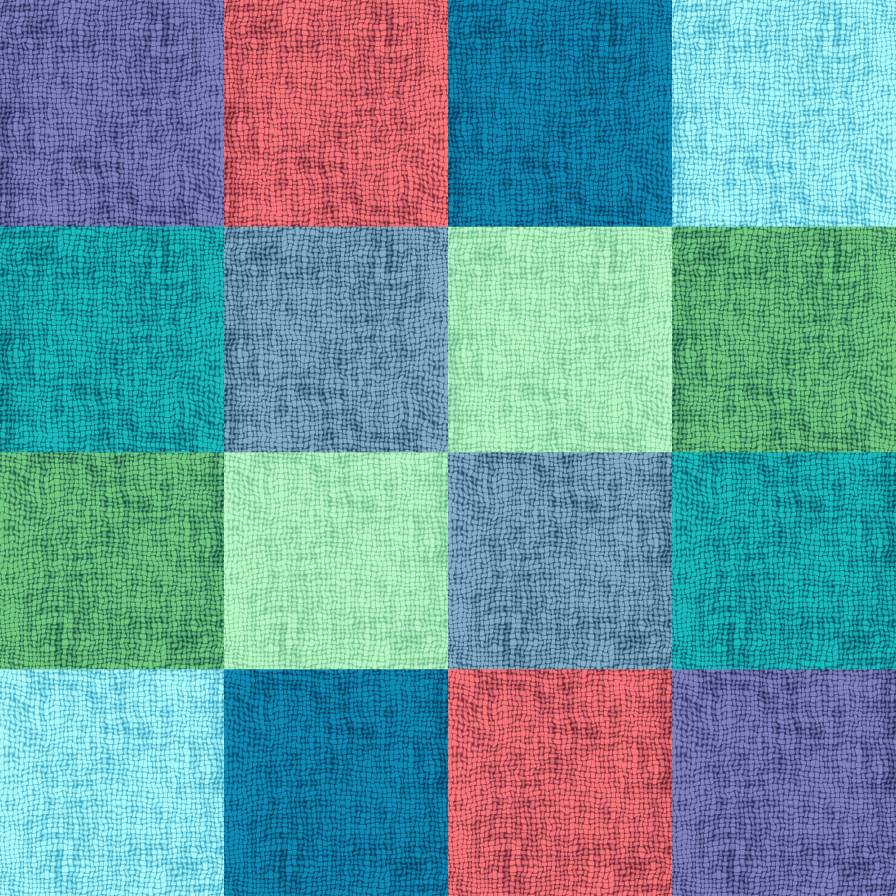
A WebGL 1 fragment shader for this pattern:

```glsl
precision highp float;
uniform vec2 u_resolution;

#define TILES 4.0
#define MIDDLE 0.495
#define UPPER_SEAM 0.747
#define THREADS vec2(46.0, 43.0)
#define STRAND_WIDTH 0.31
#define WOBBLE 0.7
#define STREAKS 0.34
#define EDGE_FADE 0.16
#define SAMPLES 3

float hash(vec2 p) {
  vec3 q = fract(p.xyx * vec3(0.1031, 0.1030, 0.0973));
  q += dot(q, q.yzx + 33.33);
  return fract((q.x + q.y) * q.z);
}

float noise(vec2 p) {
  vec2 i = floor(p), f = fract(p);
  f = f * f * (3.0 - 2.0 * f);
  float low = mix(hash(i), hash(i + vec2(1.0, 0.0)), f.x);
  float high = mix(hash(i + vec2(0.0, 1.0)), hash(i + 1.0), f.x);
  return mix(low, high, f.y);
}

// Dye from gap shadow (shade 0) to lit thread (shade 1)
vec3 dye(float column, float row, float shade) {
  if (row < 0.5) {
    if (column < 0.5) return mix(vec3(0.11, 0.14, 0.31), vec3(0.51, 0.52, 0.76), shade);
    if (column < 1.5) return mix(vec3(0.38, 0.12, 0.18), vec3(0.99, 0.47, 0.49), shade);
    if (column < 2.5) return mix(vec3(0.00, 0.20, 0.34), vec3(0.06, 0.56, 0.72), shade);
    return mix(vec3(0.17, 0.62, 0.75), vec3(0.68, 0.98, 0.98), shade);
  }
  if (column < 0.5) return mix(vec3(0.00, 0.27, 0.35), vec3(0.10, 0.75, 0.75), shade);
  if (column < 1.5) return mix(vec3(0.08, 0.24, 0.35), vec3(0.53, 0.69, 0.79), shade);
  if (column < 2.5) return mix(vec3(0.39, 0.71, 0.53), vec3(0.73, 0.97, 0.78), shade);
  return mix(vec3(0.06, 0.30, 0.25), vec3(0.45, 0.80, 0.51), shade);
}

// Rounded strand: x = offset from its axis, width = half width
float strand(float x, float width) {
  return 1.0 - smoothstep(width - 0.12, width + 0.16, abs(x));
}

// Plain weave with uneven threads; p spans 0 to 1 over a tile
float weave(vec2 p) {
  vec2 q = p * THREADS;
  vec2 drift = vec2(noise(p * vec2(5.0, 7.0)), noise(p * vec2(6.0, 4.0) + 19.0)) - 0.5;
  vec2 jitter = vec2(noise(q * 0.6 + 41.0), noise(q * 0.6 + 73.0)) - 0.5;
  q += WOBBLE * (2.0 * drift + jitter);
  q.y += 1.5 * smoothstep(0.75, 1.0, p.x) * sin(p.y * 5.0);

  vec2 cell = floor(q);
  vec2 f = fract(q) - 0.5;
  float parity = mod(cell.x + cell.y, 2.0);

  // Slubs and worn patches change the thickness along each thread
  vec2 slub = vec2(noise(vec2(cell.x * 7.3, q.y * 0.23)),
                   noise(vec2(q.x * 0.23, cell.y * 9.1 + 57.0))) - 0.5;
  vec2 width = STRAND_WIDTH + 0.22 * slub + 0.1 * (hash(cell) - 0.5);
  float warpLift = mix(0.6, 1.0, parity);
  float weftLift = mix(1.0, 0.52, parity);
  float warp = strand(f.x, width.x) * warpLift * (1.0 - 0.25 * abs(f.y));
  float weft = strand(f.y, width.y) * weftLift * (1.0 - 0.25 * abs(f.x));
  float shade = max(warp, weft);

  // Long streaks, soft creases and the pale outer edge
  shade *= 1.0 + STREAKS * (slub.x + 0.7 * slub.y);
  shade += 0.14 * (noise(p * vec2(5.0, 3.0) + 8.0) - 0.5);
  shade += EDGE_FADE * smoothstep(0.7, 1.0, p.x + 0.12 * (noise(p * 6.0) - 0.5));
  return clamp(shade, 0.0, 1.0);
}

vec3 patchwork(vec2 p) {
  // The lower half is the upper half turned by 180 degrees
  if (p.y < MIDDLE) p = 1.0 - p;
  float row = 1.0 - step(UPPER_SEAM, p.y);
  float column = clamp(floor(p.x * TILES), 0.0, TILES - 1.0);
  float top = mix(1.0, UPPER_SEAM, row);
  vec2 local = vec2(p.x * TILES - column, (top - p.y) * TILES);
  return dye(column, row, weave(local));
}

void main() {
  // Average a grid of samples inside each pixel
  vec3 sum = vec3(0.0);
  for (int i = 0; i < SAMPLES; i++) {
    for (int j = 0; j < SAMPLES; j++) {
      vec2 offset = (vec2(float(i), float(j)) + 0.5) / float(SAMPLES) - 0.5;
      sum += patchwork((gl_FragCoord.xy + offset) / u_resolution);
    }
  }
  gl_FragColor = vec4(sum / float(SAMPLES * SAMPLES), 1.0);
}
```
